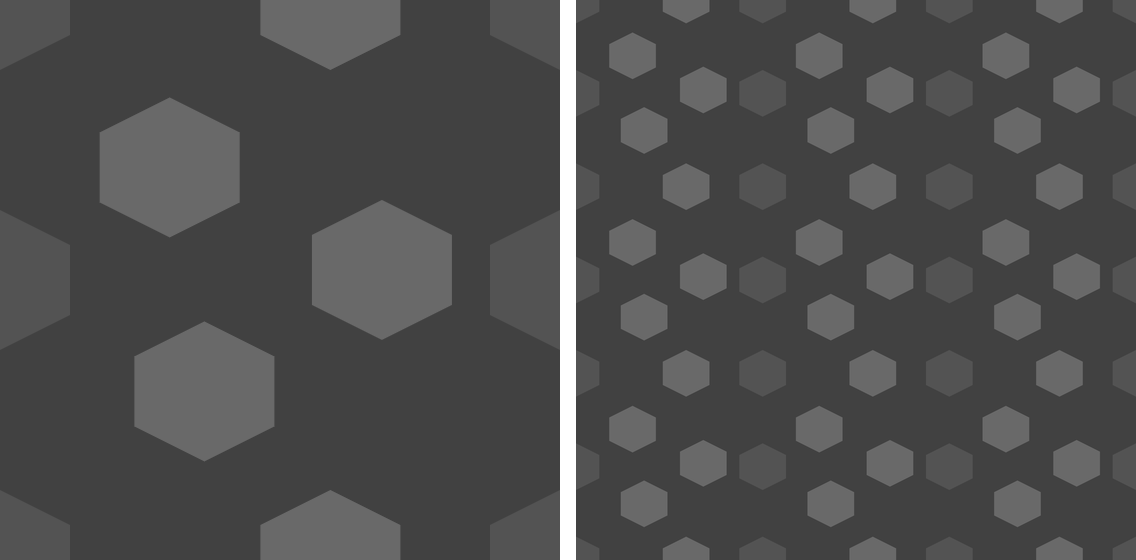
Left, the tile; right, the same tile 3 across and 3 down.
A Shadertoy shader for this pattern:

```glsl
// Flat grey hexagons scattered on a dark ground, tiling seamlessly.

#define GROUND      vec3(0.255)
#define LIGHT_GREY  vec3(0.410)
#define MID_GREY    vec3(0.325)
#define HEX_RADIUS  0.125
#define LIGHT_COUNT 4
#define MID_COUNT   2
#define HALF_PI     1.5707963

// Shortest offset between two points on the repeating unit tile.
vec2 wrapOffset(vec2 p, vec2 center) {
    vec2 d = p - center;
    return d - floor(d + 0.5);
}

// Signed distance to a pointed-top hexagon, as wide as it is tall.
float hexagon(vec2 d) {
    d = abs(d);
    float slope = dot(d, vec2(0.5, 1.0)) - HEX_RADIUS;
    return max(d.x - HEX_RADIUS, slope / length(vec2(0.5, 1.0)));
}

// One light hexagon per row, swinging left and right of the middle.
vec2 lightCenter(int row) {
    float i = float(row);
    float c = cos(i * HALF_PI), s = sin(i * HALF_PI);
    float side = 1.0 - 2.0 * mod(i, 2.0);
    return vec2(0.485, 0.005 + 0.25 * i)
         + side * vec2(0.151, 0.004)
         + c * vec2(-0.046, -0.009)
         + s * vec2(0.031, 0.050);
}

// Smooth coverage over one pixel across the edge.
float coverage(float dist, float pixel) {
    return clamp(0.5 - dist / pixel, 0.0, 1.0);
}

void mainImage(out vec4 fragColor, in vec2 fragCoord) {
    vec2 p = fragCoord / iResolution.xy;
    float pixel = 1.0 / min(iResolution.x, iResolution.y);

    // Mid-grey hexagons centred on the vertical seam.
    float midDist = 1.0;
    for (int i = 0; i < MID_COUNT; i++) {
        vec2 center = vec2(0.0, float(i) / float(MID_COUNT));
        midDist = min(midDist, hexagon(wrapOffset(p, center)));
    }

    // Scattered light hexagons.
    float lightDist = 1.0;
    for (int i = 0; i < LIGHT_COUNT; i++) {
        lightDist = min(lightDist, hexagon(wrapOffset(p, lightCenter(i))));
    }

    vec3 color = mix(GROUND, MID_GREY, coverage(midDist, pixel));
    color = mix(color, LIGHT_GREY, coverage(lightDist, pixel));
    fragColor = vec4(color, 1.0);
}
```
